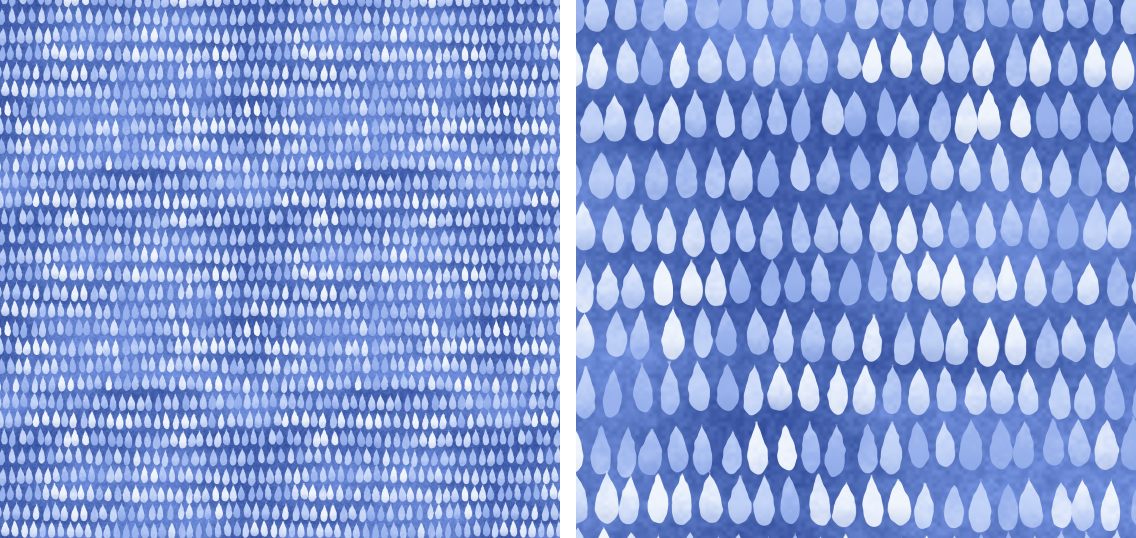
Left, the full canvas; right, a detail of the centre.
Give the GLSL for this pattern, as a WebGL 1 fragment shader.

```glsl
precision highp float;

uniform vec2 u_resolution;

// Lengths are in row heights unless noted.
const vec2 TILES = vec2(2.246, 2.444);     // tiles across and down the canvas
const vec2 TILE_SIZE = vec2(13.59, 12.0);  // one tile holds twelve rows
const float DROPS_PER_ROW = 27.0;
const float ROW_OFFSET = 0.4;
const float ROW_WAVE = 0.07;
const float DROP_HEIGHT = 0.90;
const float DROP_HALF_WIDTH = 0.192;
const float EDGE_ROUGHNESS = 0.035;
const float GRAIN_STRENGTH = 0.13;
const float TAU = 6.2831853;

const vec3 GROUND_DARK = vec3(0.25, 0.36, 0.66);
const vec3 GROUND_LIGHT = vec3(0.43, 0.55, 0.85);
const vec3 DROP_BLUE = vec3(0.60, 0.70, 0.93);
const vec3 DROP_PALE = vec3(0.75, 0.82, 0.97);
const vec3 DROP_WHITE = vec3(0.94, 0.96, 0.99);

float hash(vec2 p) {
  return fract(sin(dot(p, vec2(127.1, 311.7))) * 43758.5453);
}

vec2 wrap(vec2 cell, vec2 period) {
  return floor(mod(cell + 0.5, period));
}

// Value noise that repeats after the given number of cells.
float noise(vec2 p, vec2 period) {
  vec2 i = floor(p);
  vec2 f = fract(p);
  f = f * f * (3.0 - 2.0 * f);
  float a = hash(wrap(i, period));
  float b = hash(wrap(i + vec2(1.0, 0.0), period));
  float c = hash(wrap(i + vec2(0.0, 1.0), period));
  float d = hash(wrap(i + vec2(1.0, 1.0), period));
  return mix(mix(a, b, f.x), mix(c, d, f.x), f.y);
}

float tiledNoise(vec2 tile, vec2 cells) {
  return noise(tile * cells, cells);
}

// Uneven wash, stretched along the rows.
float wash(vec2 tile) {
  float n = 0.55 * tiledNoise(tile, vec2(3.0, 6.0))
          + 0.30 * tiledNoise(tile, vec2(6.0, 14.0))
          + 0.15 * tiledNoise(tile, vec2(19.0, 31.0));
  return smoothstep(0.18, 0.78, n);
}

// Approximate distance to a teardrop; v runs from 0 at the tip to 1 at the base.
float teardrop(float x, float v, vec2 size) {
  float profile = 6.75 * v * abs(v) * (1.0 - v);
  float slope = 6.75 * abs(v) * (2.0 - 3.0 * v);
  float field = x * x / (size.x * size.x) - profile;
  vec2 gradient = vec2(2.0 * x / (size.x * size.x), slope / size.y);
  return field / max(length(gradient), 0.6);
}

vec3 dropColour(float tone) {
  vec3 colour = mix(DROP_BLUE, DROP_PALE, smoothstep(0.0, 0.45, tone));
  return mix(colour, DROP_WHITE, smoothstep(0.4, 1.0, tone));
}

vec3 paintDrops(vec3 ground, vec2 tile, float grain, float pixel) {
  vec3 colour = ground;
  vec2 p = tile * TILE_SIZE - vec2(0.0, ROW_OFFSET);
  float rough = (tiledNoise(tile, vec2(110.0, 97.0)) - 0.5) * EDGE_ROUGHNESS;

  for (int r = -1; r <= 1; r++) {
    float row = floor(p.y) + float(r);
    float rowId = floor(mod(row + 0.5, TILE_SIZE.y));
    float count = DROPS_PER_ROW - 1.0 + floor(3.0 * hash(vec2(rowId, 71.0)));
    float spacing = TILE_SIZE.x / count;
    float phase = hash(vec2(rowId, 43.0));
    float wave = ROW_WAVE * sin(TAU * (tile.x + hash(vec2(rowId, 17.0))));

    for (int c = -1; c <= 1; c++) {
      float column = floor(p.x / spacing - phase) + float(c);
      vec2 id = vec2(floor(mod(column + 0.5, count)), rowId);
      float h1 = hash(id + 3.7);
      float h2 = hash(id + 11.3);
      float h3 = hash(id + 29.9);
      float h4 = hash(id + 53.1);

      // Hand-placed position, size and lean
      vec2 centre = vec2((column + 0.5 + phase) * spacing, row + 0.5 + wave);
      centre += (vec2(h1, h2) - 0.5) * vec2(0.11, 0.10);
      vec2 size = vec2(DROP_HALF_WIDTH * mix(0.88, 1.14, h3),
                       DROP_HEIGHT * mix(0.88, 1.06, h4));
      vec2 local = p - centre;
      float v = local.y / size.y + 0.5;
      float x = local.x + (v - 0.5) * (h2 - 0.5) * 0.12;
      float d = teardrop(x, v, size) + rough;

      // Tones cluster along a row, and pigment pools towards one end
      float along = centre.x / TILE_SIZE.x * 7.0;
      float cluster = noise(vec2(along, rowId + 0.001), vec2(7.0, TILE_SIZE.y));
      float tone = smoothstep(0.12, 0.92, 0.5 * cluster + 0.5 * hash(id + 87.0));
      tone += (v - 0.5) * mix(-0.5, 0.3, h1) + (grain - 0.5) * 0.22;
      float opacity = 1.0 - 0.25 * h3 * smoothstep(0.5, 1.0, v);
      float coverage = 1.0 - smoothstep(-0.7 * pixel, 0.7 * pixel, d);
      colour = mix(colour, dropColour(clamp(tone, 0.0, 1.0)), coverage * opacity);
    }
  }
  return colour;
}

void main() {
  vec2 uv = gl_FragCoord.xy / u_resolution;
  vec2 tile = vec2(uv.x, 1.0 - uv.y) * TILES;
  float pixel = TILES.y * TILE_SIZE.y / u_resolution.y;
  float grain = 0.6 * tiledNoise(tile, vec2(171.0, 151.0))
              + 0.4 * tiledNoise(tile, vec2(89.0, 79.0));

  vec3 ground = mix(GROUND_DARK, GROUND_LIGHT, wash(tile));
  ground += (grain - 0.5) * GRAIN_STRENGTH;
  gl_FragColor = vec4(paintDrops(ground, tile, grain, pixel), 1.0);
}
```
